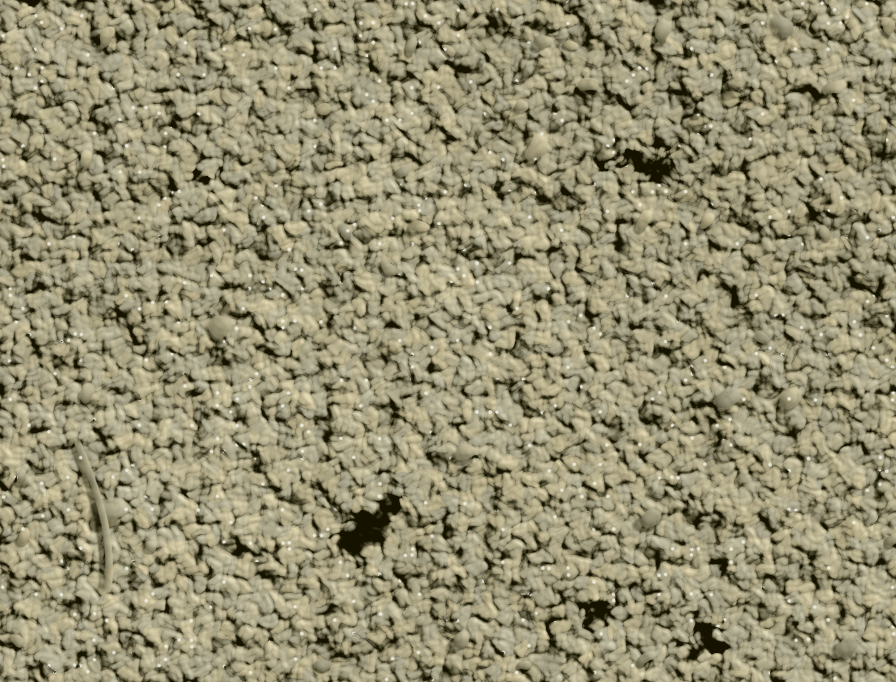
Write a WebGL 2 fragment shader that draws this texture.

```glsl
#version 300 es
precision highp float;
uniform vec2 u_resolution;
out vec4 fragColor;

vec3 hash3(vec2 cell) {
  vec3 q = fract(vec3(cell.xyx) * vec3(0.1031, 0.1030, 0.0973));
  q += dot(q, q.yxz + 33.33);
  return fract((q.xxy + q.yzz) * q.zyx);
}

vec2 sineWarp(vec2 p) {
  return sin(p.yx + 1.7 * sin(p * 0.63 + 2.0)) + 0.5 * sin(p.yx * 2.3 + p * 1.1);
}

// Cellular domes: x is height, y is a random value of the topmost grain
vec2 grains(vec2 p) {
  vec2 cell = floor(p), top = vec2(-0.4, 0.5);
  for (int j = -1; j <= 1; j++)
    for (int i = -1; i <= 1; i++) {
      vec2 c = cell + vec2(i, j);
      vec3 r = hash3(c);
      vec2 d = c + 0.1 + 0.8 * r.xy - p;
      float h = 0.55 + 0.45 * r.z - 1.3 * dot(d, d);
      if (h > top.x) top = vec2(h, fract(r.z * 17.0 + r.x));
    }
  return top;
}

// Clods, grains and crumbs stacked into one relief
vec2 soil(vec2 p) {
  vec2 q = p + 0.003 * sineWarp(p * 95.0);
  vec2 grain = grains(q * 52.0);
  float clod = grains(q * 21.0 + 40.0).x;
  float crumb = grains(q * 98.0 + 90.0).x;
  return vec2(0.5 * grain.x + 0.5 * clod + 0.3 * crumb, grain.y);
}

// Sparse pits with ragged rims
float pits(vec2 p, float relief) {
  vec2 q = p * 3.0 + 0.05 * sineWarp(p * 38.0), cell = floor(q);
  float dark = 0.0;
  for (int j = -1; j <= 1; j++)
    for (int i = -1; i <= 1; i++) {
      vec2 c = cell + vec2(i, j);
      vec3 r = hash3(c + 211.0);
      float radius = 0.07 + 0.09 * r.y;
      float d = length((c + r.xy - q) * vec2(0.8, 1.1)) + 0.12 * (relief - 0.5);
      dark = max(dark, step(r.z, 0.3) * (1.0 - smoothstep(radius * 0.55, radius * 1.15, d)));
    }
  return dark;
}

// Scattered stones: coverage, shade, shadow, random tint
vec4 stones(vec2 p, vec2 light) {
  vec2 q = p * 11.0 + 0.03 * sineWarp(p * 70.0), cell = floor(q);
  vec4 found = vec4(0.0);
  for (int j = -1; j <= 1; j++)
    for (int i = -1; i <= 1; i++) {
      vec2 c = cell + vec2(i, j);
      vec3 r = hash3(c + 57.0);
      float present = step(r.z, 0.27), radius = 0.1 + 0.15 * r.x * r.y;
      float a = 6.28 * r.x;
      mat2 turn = mat2(cos(a), sin(a), -sin(a), cos(a));
      vec2 d = q - c - 0.2 - 0.6 * r.xy;
      vec2 stretch = vec2(0.8, 1.2);
      float edge = length(turn * d * stretch) / radius;
      float shadowEdge = length(turn * (d + light * radius * 0.6) * stretch) / radius;
      float cover = present * (1.0 - smoothstep(0.8, 1.1, edge));
      found.z = max(found.z, present * (1.0 - smoothstep(0.75, 1.2, shadowEdge)));
      if (cover > found.x) {
        found.x = cover;
        found.y = 0.3 * dot(d, light) / radius - 0.12 * edge * edge;
        found.w = fract(r.z * 43.0);
      }
    }
  return found;
}

void main() {
  vec2 p = gl_FragCoord.xy / u_resolution.y;
  vec2 light = vec2(0.6, 0.8);

  // Slanting light over the relief
  vec2 here = soil(p);
  float slope = here.x - soil(p + light * 0.006).x;
  float shadow = max(soil(p + light * 0.012).x - here.x - 0.06,
                     soil(p + light * 0.021).x - here.x - 0.13);
  float tone = 0.73 + slope + 0.6 * (here.x - 0.6) - 1.05 * max(shadow, 0.0);
  tone += 0.16 * (here.y - 0.5);
  tone += 0.035 * dot(sineWarp(p * 5.0 + 1.0), vec2(1.0, 0.7));
  tone = min(tone, 0.7 + 0.5 * (tone - 0.7));
  tone -= 0.95 * pits(p, here.x);

  // Stones and their shadows
  vec4 stone = stones(p, light);
  tone -= 0.4 * stone.z * (1.0 - stone.x);
  float stoneTone = 0.74 + stone.y + 0.16 * (stone.w - 0.5) + 0.12 * (here.x - 0.6);
  tone = mix(tone, stoneTone, 0.9 * stone.x);

  // Bent dry stalk
  float along = (0.36 - p.y) / 0.23;
  float side = p.x - 0.11 - 0.05 * sin(along * 1.9);
  float span = smoothstep(0.0, 0.05, along) * (1.0 - smoothstep(0.95, 1.0, along));
  tone -= 0.4 * span * (1.0 - smoothstep(0.003, 0.008, abs(side + 0.009)));
  float stalk = span * (1.0 - smoothstep(0.004, 0.007, abs(side)));
  tone = mix(tone, 0.68 + 40.0 * side + 0.2 * (here.x - 0.6), stalk);

  // Soil colours, warm and cool grains
  vec3 color = mix(vec3(0.16, 0.15, 0.06), vec3(0.82, 0.79, 0.66), clamp(tone, -0.12, 1.1));
  float warmth = mix(here.y, stone.w, stone.x) - 0.5;
  color += vec3(0.025, 0.0, -0.04) * warmth * smoothstep(0.2, 0.7, tone);

  // Tiny mineral glints
  vec2 g = p * 105.0;
  vec3 r = hash3(floor(g) + 400.0);
  float glint = step(r.z, 0.035) * (1.0 - smoothstep(0.12, 0.42, length(fract(g) - 0.4 - 0.2 * r.xy)));
  color = mix(color, vec3(0.95, 0.95, 0.9), 0.85 * glint * smoothstep(0.2, 0.55, tone));

  fragColor = vec4(clamp(color, 0.0, 1.0), 1.0);
}
```
